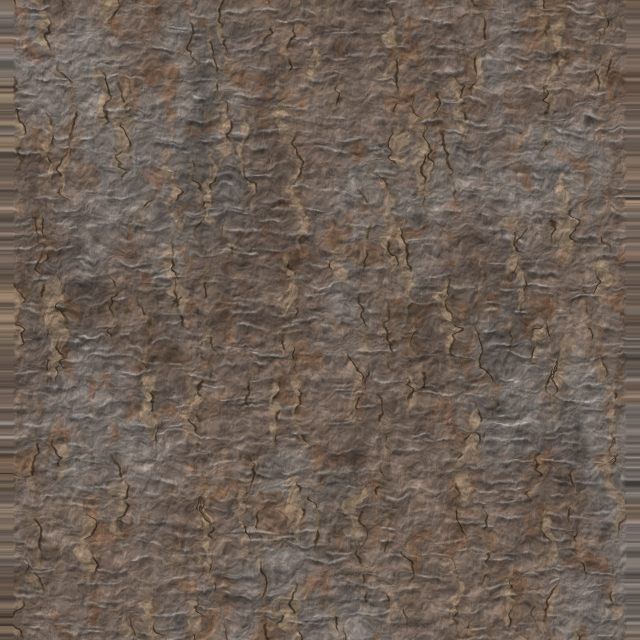
Reproduce this texture procedurally as a three.js fragment shader.

```glsl
#define MARGIN 0.02
#define RIDGE_GRID vec2(15.0, 30.0)
#define STRIP_GRID vec2(11.0, 6.5)
#define RIDGE_WIDTH 0.0022
#define STRIP_WIDTH 0.0115
#define BUMP 0.72
#define BROWN vec3(0.412, 0.355, 0.318)
#define BLUE_GREY vec3(0.432, 0.402, 0.382)
#define RUST vec3(0.430, 0.310, 0.225)
#define TAN vec3(0.530, 0.455, 0.375)
#define RIDGE_LIGHT vec3(0.575, 0.560, 0.545)
#define CRACK_DARK vec3(0.175, 0.130, 0.090)

varying vec2 vUv;

vec2 hash2(vec2 p) {
  vec3 q = fract(p.xyx * vec3(0.1031, 0.1030, 0.0973));
  q += dot(q, q.yzx + 33.33);
  return fract((q.xx + q.yz) * q.zy);
}

float noise(vec2 p) {
  vec2 i = floor(p), f = fract(p);
  f = f * f * (3.0 - 2.0 * f);
  float low = mix(hash2(i).x, hash2(i + vec2(1.0, 0.0)).x, f.x);
  float high = mix(hash2(i + vec2(0.0, 1.0)).x, hash2(i + 1.0).x, f.x);
  return mix(low, high, f.y);
}

float fbm(vec2 p) {
  float sum = 0.0, amp = 0.533;
  for (int i = 0; i < 4; i++) {
    sum += amp * noise(p);
    p = mat2(1.92, 0.56, -0.56, 1.92) * p + 17.3;
    amp *= 0.5;
  }
  return sum;
}

float relief(vec2 p) {
  return fbm(p * vec2(40.0, 55.0)) + 0.5 * fbm(p * vec2(120.0, 100.0) + 9.0);
}

// Short cross ridges: x = lit crest, y = shadow below it
vec2 ridges(vec2 p) {
  vec2 result = vec2(0.0);
  for (int j = -1; j <= 1; j++) {
    for (int i = -1; i <= 1; i++) {
      vec2 cell = floor(p * RIDGE_GRID) + vec2(i, j);
      vec2 shape = hash2(cell + 91.0);
      vec2 d = p - (cell + hash2(cell)) / RIDGE_GRID;
      d.y -= d.x * (shape.x - 0.5) * 0.28 + d.x * d.x * (shape.y - 0.5) * 6.0;
      float halfLength = mix(0.010, 0.038, shape.y);
      float taper = 1.0 - smoothstep(0.5, 1.0, abs(d.x) / halfLength);
      taper *= mix(0.2, 1.0, hash2(cell + 37.0).x);
      float crest = exp(-d.y * d.y / (RIDGE_WIDTH * RIDGE_WIDTH));
      float shadow = smoothstep(-0.013, -0.003, d.y) * (1.0 - smoothstep(-0.003, 0.0, d.y));
      result = max(result, taper * vec2(crest, shadow));
    }
  }
  return result;
}

// Ragged upright strips: x = flaky tan body, y = crack on its side, z = stain around
vec3 strips(vec2 p, float bodyScale) {
  vec3 result = vec3(0.0);
  float jag = 0.007 * (noise(p * vec2(60.0, 125.0)) - 0.5);
  for (int j = -1; j <= 1; j++) {
    for (int i = -1; i <= 1; i++) {
      vec2 cell = floor(p * STRIP_GRID) + vec2(i, j);
      vec2 shape = hash2(cell + 53.0);
      vec2 d = p - (cell + hash2(cell + 7.0)) / STRIP_GRID;
      d.x += 0.024 * (noise(vec2(p.y * 34.0, shape.x * 60.0)) - 0.5) + d.y * (shape.y - 0.4) * 0.2 + jag;
      float taper = 1.0 - smoothstep(0.4, 1.0, abs(d.y) / mix(0.035, 0.11, shape.y));
      float ragged = 0.25 + 1.3 * noise(vec2(p.y * 90.0, cell.x * 5.0));
      float width = STRIP_WIDTH * bodyScale * mix(0.3, 1.0, shape.x) * taper * ragged;
      float body = taper * (1.0 - smoothstep(width - 0.002, width + 0.002, abs(d.x)));
      float side = shape.y > 0.35 ? 1.0 : -1.0;
      float gap = abs(d.x * side - width);
      float broken = smoothstep(0.40, 0.68, noise(p * vec2(30.0, 60.0) + cell));
      float crack = taper * broken * (1.0 - smoothstep(0.0003, 0.0030, gap));
      float stain = taper * exp(-gap * 120.0);
      result = max(result, vec3(body * bodyScale, crack, stain));
    }
  }
  return result;
}

// Bark plates, each with its own tone, shaded toward the upper edge
float plates(vec2 p) {
  vec2 q = p * vec2(16.0, 27.0);
  q.x += hash2(vec2(floor(q.y), 4.0)).x;
  vec2 f = fract(q);
  float seam = smoothstep(0.0, 0.15, f.x) * smoothstep(0.0, 0.15, 1.0 - f.x);
  seam *= smoothstep(0.0, 0.2, f.y) * smoothstep(0.0, 0.1, 1.0 - f.y);
  return seam * ((hash2(floor(q)).y - 0.5) * 0.18 - 0.14 * (f.y - 0.4));
}

void main() {
  // The side margins smear the outermost column
  vec2 uv = vec2(clamp(vUv.x, MARGIN, 1.0 - MARGIN), vUv.y);
  vec2 warp = vec2(fbm(uv * 34.0), fbm(uv * 34.0 + 40.0)) - 0.5;
  vec2 p = uv + 0.018 * warp;

  // Broad weathering patches and small rust spots
  float cool = smoothstep(0.34, 0.66, fbm(uv * vec2(9.0, 5.5) + 3.0));
  float rust = smoothstep(0.55, 0.78, fbm(p * vec2(34.0, 25.0) + 21.0));
  float dark = smoothstep(0.50, 0.76, fbm(uv * vec2(9.0, 4.0) + 62.0));
  vec3 color = mix(BROWN, BLUE_GREY, cool);
  color = mix(color, RUST, rust * 0.55);
  color *= 1.0 - 0.16 * dark;

  // Plate shading and fine upright grain
  color *= 1.0 + plates(p);
  color *= 0.89 + 0.22 * fbm(p * vec2(32.0, 38.0) + 80.0);
  color *= 0.85 + 0.30 * fbm(p * vec2(125.0, 30.0));

  // Strips, ridges and cracks, each in two offset layers
  vec3 strip = max(strips(p, 1.0), strips(p + vec2(3.043, 5.07), 0.45));
  vec2 ridge = max(ridges(p), 0.85 * ridges(p + vec2(7.031, 4.017)));
  float flakes = 0.70 + 0.56 * fbm(p * vec2(120.0, 100.0) + 5.0);
  color = mix(color, vec3(0.36, 0.285, 0.20), strip.z * 0.32);
  color = mix(color, TAN * flakes, strip.x * 0.72);
  color *= 1.0 - 0.26 * ridge.y;
  color = mix(color, RIDGE_LIGHT, ridge.x * 0.66 * (1.0 - 0.5 * strip.x));
  color = mix(color, CRACK_DARK, strip.y * 0.75);

  // Relief lit from above
  float slope = relief(p) - relief(p + vec2(-0.0012, 0.0030));
  color *= 1.0 + BUMP * clamp(slope * 1.9, -0.6, 0.6);
  gl_FragColor = vec4(color * 1.06, 1.0);
}
```
